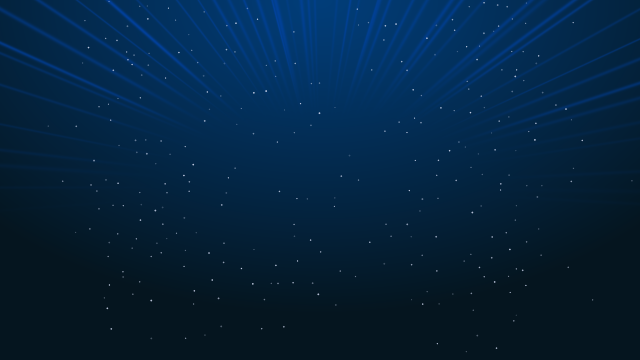
Give the GLSL for this background, as a WebGL 1 fragment shader.

```glsl
precision highp float;
uniform vec2 u_resolution;

float hash(vec2 p) {
  return fract(sin(dot(p, vec2(127.1, 311.7))) * 43758.5453);
}

// Soft angular shaft with a brighter core
float shaft(float angle, float heading, float width) {
  float d = (angle - heading) / width;
  return exp(-d * d);
}

float lightRays(vec2 p, vec2 source) {
  vec2 d = p - source;
  float radius = length(d);
  float angle = atan(d.x, d.y);
  float narrowing = 0.5 / (0.2 + radius);
  float rays = 0.0;

  // Unevenly spaced faint shafts, strongest when upright
  for (int i = -22; i <= 22; i++) {
    float id = float(i);
    float heading = id * 0.075 + (hash(vec2(id, 3.0)) - 0.5) * 0.06;
    float width = mix(0.006, 0.016, hash(vec2(id, 7.0))) * narrowing;
    float strength = mix(0.25, 0.75, hash(vec2(id, 11.0)));
    rays += strength * mix(0.6, 1.0, cos(heading)) * shaft(angle, heading, width);
  }

  // Dominant shafts
  rays += 0.5 * shaft(angle, -1.146, 0.010 * narrowing);
  rays += 0.7 * shaft(angle, -0.847, 0.013 * narrowing);
  rays += 0.8 * shaft(angle, -0.235, 0.018 * narrowing);
  rays += 0.6 * shaft(angle, -0.100, 0.014 * narrowing);
  rays += 0.6 * shaft(angle, 0.310, 0.014 * narrowing);
  rays += 0.7 * shaft(angle, 0.937, 0.013 * narrowing);
  rays += 0.7 * shaft(angle, 1.256, 0.012 * narrowing);

  float upright = max(cos(angle), 0.0);
  float start = mix(0.38, 0.17, upright);
  float reach = smoothstep(start, start + mix(0.45, 0.32, upright), radius);
  return min(rays, 1.0) * reach * smoothstep(0.3, 0.95, p.y);
}

// One jittered speck in some of the grid cells
float specks(vec2 p, float centerX) {
  const float cellSize = 0.04;
  vec2 cell = floor(p / cellSize);
  vec2 jitter = vec2(hash(cell + 17.3), hash(cell + 41.9));
  vec2 spot = (cell + mix(vec2(0.1), vec2(0.9), jitter)) * cellSize;
  float side = abs(spot.x - centerX);
  float density = mix(0.22, 0.48, smoothstep(0.1, 0.4, side));
  density *= 1.0 - smoothstep(0.56, 0.78, side);
  density *= smoothstep(-0.05, 0.28, spot.y);
  float present = step(hash(cell + 5.7), density);
  float size = mix(0.0011, 0.0022, hash(cell + 63.1));
  float pixel = 1.0 / u_resolution.y;
  float dotMask = 1.0 - smoothstep(size - 0.5 * pixel, size + 0.7 * pixel, length(p - spot));
  return present * dotMask * mix(0.25, 0.95, hash(cell + 88.4));
}

void main() {
  vec2 p = gl_FragCoord.xy / u_resolution.y;
  float centerX = 0.5 * u_resolution.x / u_resolution.y;

  // Elliptical glow falling from the top edge
  float depth = length((p - vec2(centerX, 1.0)) / vec2(1.28, 0.87));
  float shade = pow(min(depth, 1.0), 1.12);
  vec3 color = mix(vec3(0.005, 0.24, 0.475), vec3(0.018, 0.083, 0.122), shade);

  // Blue shafts fanning out from the middle
  color = mix(color, vec3(0.0, 0.27, 0.69), 0.75 * lightRays(p, vec2(centerX, 0.48)));

  // Pale floating specks
  color = mix(color, vec3(0.8, 0.83, 0.92), specks(p, centerX));

  gl_FragColor = vec4(color, 1.0);
}
```
